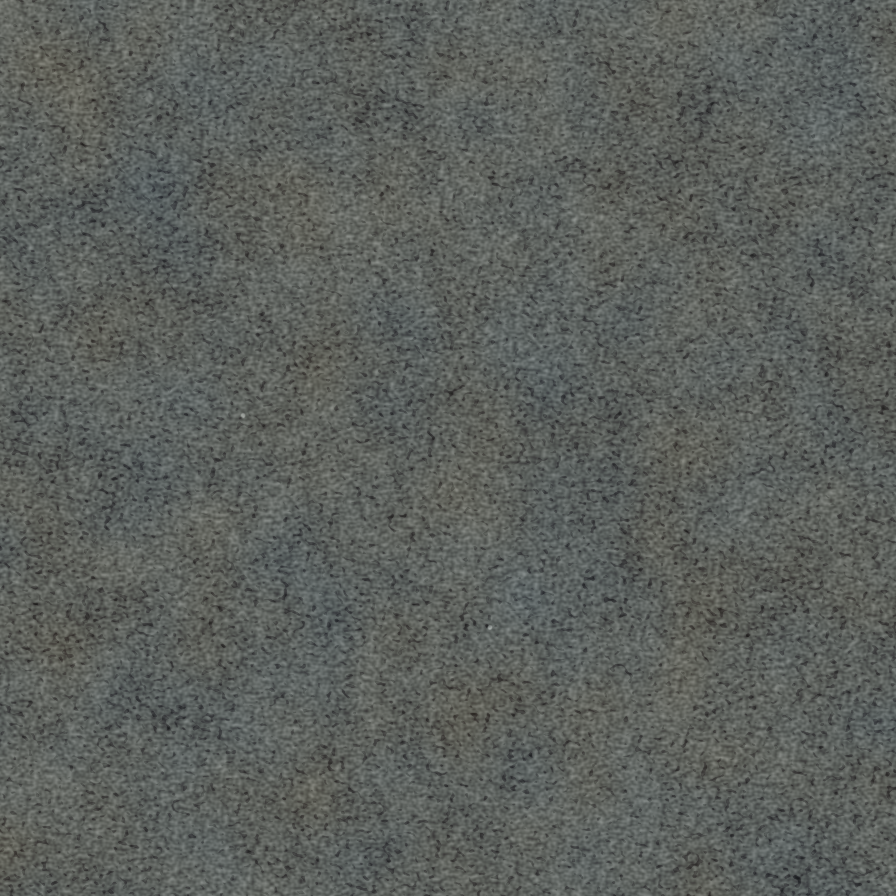
Write a WebGL 2 fragment shader that draws this texture.

```glsl
#version 300 es
precision highp float;
// Dense grey-green felted stone: fine, slightly horizontal grain over faint
// clouds, with clustered dark pits and a few pale flecks. All layers are
// gradient noise scaled to about unit deviation and summed as brightness.

uniform vec2 u_resolution;
out vec4 fragColor;

const float BASE_VALUE = 0.376;
const vec3 GREEN_TINT = vec3(-0.006, 0.011, -0.005);
const vec3 COOL_SHIFT = vec3(-0.005, 0.000, 0.006);

uint mixBits(uint x) {
  x ^= x >> 16;
  x *= 0x7feb352du;
  x ^= x >> 15;
  x *= 0x846ca68bu;
  return x ^ (x >> 16);
}

// Uniform random value in 0..1 for a lattice cell
float hash(vec2 cell, uint seed) {
  uvec2 c = uvec2(ivec2(cell) + 4096);
  return float(mixBits(c.x + mixBits(c.y + mixBits(seed))) >> 8) / 16777216.0;
}

float cornerSlope(vec2 cell, vec2 offset, uint seed) {
  float angle = 6.28319 * hash(cell, seed);
  return dot(vec2(cos(angle), sin(angle)), offset);
}

// Gradient noise with a standard deviation near one
float noise(vec2 p, uint seed) {
  vec2 cell = floor(p);
  vec2 f = p - cell;
  vec2 w = f * f * f * (f * (f * 6.0 - 15.0) + 10.0);
  vec2 e = vec2(1.0, 0.0);
  float low = mix(cornerSlope(cell, f, seed),
                  cornerSlope(cell + e.xy, f - e.xy, seed), w.x);
  float high = mix(cornerSlope(cell + e.yx, f - e.yx, seed),
                   cornerSlope(cell + e.xx, f - e.xx, seed), w.x);
  return 4.6 * mix(low, high, w.y);
}

vec2 rotate(vec2 p, float angle) {
  float c = cos(angle), s = sin(angle);
  return vec2(c * p.x - s * p.y, s * p.x + c * p.y);
}

// Octaves turned against each other to hide the lattice
float fbm(vec2 p, int octaves, uint seed) {
  float sum = 0.0, power = 0.0, amplitude = 1.0;
  for (int i = 0; i < octaves; i++) {
    sum += amplitude * noise(p, seed + uint(i));
    power += amplitude * amplitude;
    amplitude *= 0.65;
    p = rotate(p, 0.9) * 2.07 + 3.7;
  }
  return sum * inversesqrt(power);
}

// Dark pits where noise passes a threshold lowered by local density
float pits(vec2 p, float density, uint seed) {
  return smoothstep(1.0, 1.9, noise(p, seed) + density);
}

// Sparse soft dots, at most one in each cell
float flecks(vec2 p, float chance, float radius, uint seed) {
  vec2 cell = floor(p);
  vec2 centre = 0.25 + 0.5 * vec2(hash(cell, seed), hash(cell, seed + 1u));
  float present = step(hash(cell, seed + 2u), chance);
  return present * (1.0 - smoothstep(0.4 * radius, radius, length(p - cell - centre)));
}

void main() {
  vec2 uv = gl_FragCoord.xy / u_resolution.y;
  vec2 tilted = rotate(uv, 0.13);

  // Broad clouds and mottling
  float clouds = fbm(uv * 4.3 + 1.3, 3, 10u);
  float mottle = fbm(rotate(uv, 0.5) * 24.0, 2, 20u);
  float value = BASE_VALUE + 0.009 * clouds + 0.010 * mottle;

  // Fine grain and short level fibres
  value += 0.017 * noise(rotate(uv, -0.35) * vec2(98.0, 121.0), 30u);
  value += 0.032 * noise(tilted * vec2(207.0, 239.0), 31u);
  value += 0.018 * noise(rotate(uv, -0.08) * vec2(91.0, 263.0), 32u);

  // Pits gather in the darker mottles
  float density = -0.22 * mottle - 0.12 * clouds;
  value -= 0.105 * pits(rotate(uv, 0.27) * vec2(141.0, 177.0), density, 40u);

  // Rare pale flecks
  value += 0.22 * flecks(uv * 61.0, 0.002, 0.22, 50u);

  // Green cast fades to neutral in the shadows, with slow warm-cool drift
  vec3 colour = vec3(value) + GREEN_TINT * smoothstep(0.24, 0.36, value);
  colour += COOL_SHIFT * fbm(uv * 7.0 + 5.1, 2, 60u);
  fragColor = vec4(clamp(colour, 0.0, 1.0), 1.0);
}
```
